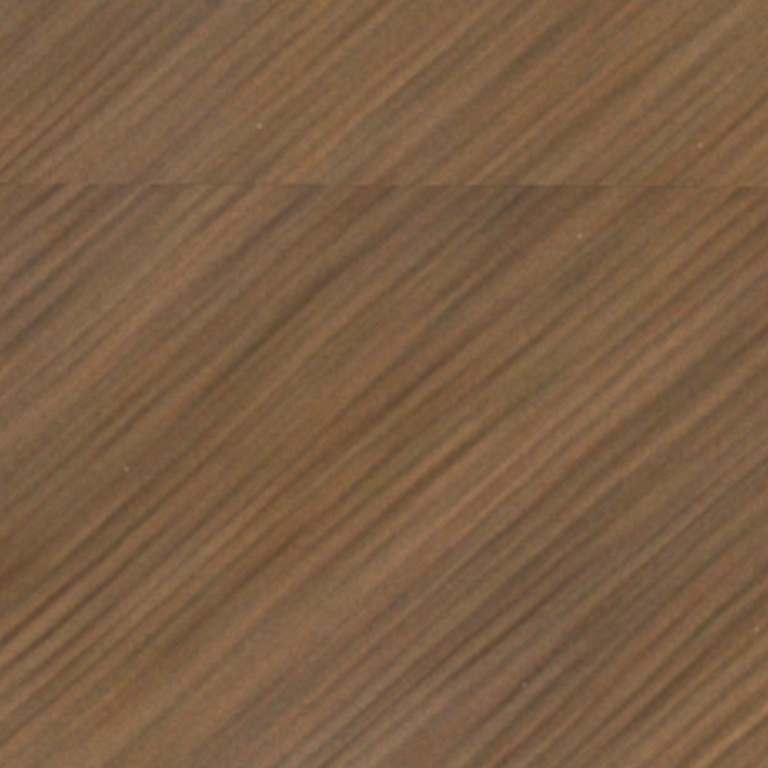
Write a Shadertoy shader that draws this texture.

```glsl
// Brown wooden planks with dense diagonal grain, a faint seam and hazy sheen.
#define GRAIN_ANGLE 0.72
#define SEAM_HEIGHT 0.759
#define STRIPE_COUNT 36.0
#define GRAIN_CONTRAST 0.21
#define WARM_SHIFT 0.027
#define HAZE_AMOUNT 0.22
#define SPECKLE 0.034
#define MOTTLE 0.016
#define WOOD_COLOR vec3(0.484, 0.369, 0.266)
#define HAZE_COLOR vec3(0.53, 0.44, 0.37)

float hash(vec2 p) {
    vec3 q = fract(vec3(p.xyx) * 0.1031);
    q += dot(q, q.yzx + 33.33);
    return fract((q.x + q.y) * q.z);
}

// Smooth value noise in the range -1 to 1
float noise(vec2 p) {
    vec2 cell = floor(p), f = fract(p);
    f = f * f * f * (f * (f * 6.0 - 15.0) + 10.0);
    float low = mix(hash(cell), hash(cell + vec2(1, 0)), f.x);
    float high = mix(hash(cell + vec2(0, 1)), hash(cell + vec2(1, 1)), f.x);
    return mix(low, high, f.y) * 2.0 - 1.0;
}

float cloud(vec2 p) {
    return 0.6 * noise(p) + 0.3 * noise(p * 2.1 + 17.0) + 0.15 * noise(p * 4.3 + 41.0);
}

// Streaks along x: broad bands, wavering stripes and fine fibres
float grain(vec2 p) {
    float bands = noise(p * vec2(1.3, 9.0) + 60.0);
    float phase = p.y * STRIPE_COUNT + 0.6 * noise(p * vec2(1.5, 13.0) + 30.0);
    float strength = 0.65 + 0.35 * noise(p * vec2(2.2, 11.0) + 80.0);
    float wave = sin(6.2832 * phase);
    float stripes = (wave + 0.3 * sin(12.5664 * phase + 0.8)) * strength;
    float streaks = noise(p * vec2(3.0, 55.0) + 120.0);
    float fibres = noise(p * vec2(7.0, 105.0) + 150.0);
    return 0.27 * bands + 0.37 * stripes + 0.36 * streaks + 0.36 * fibres;
}

void mainImage(out vec4 fragColor, in vec2 fragCoord) {
    vec2 uv = fragCoord / iResolution.y;
    float pixel = 1.0 / iResolution.y;

    // Plank layout and grain axes with a slight bend
    float seamDistance = uv.y - SEAM_HEIGHT - 0.004 * (0.5 - uv.x);
    float upper = smoothstep(-0.0015 - pixel, 0.0015 + pixel, seamDistance);
    float c = cos(GRAIN_ANGLE), s = sin(GRAIN_ANGLE);
    vec2 along = vec2(c * uv.x + s * uv.y, c * uv.y - s * uv.x);
    along.y += 0.008 * noise(uv * 1.8 + 5.0) + 0.0014 * noise(along * vec2(18.0, 40.0));

    // Each plank has its own grain; the upper one is calmer
    float lowerTone = grain(along + vec2(3.0, 4.0));
    float upperTone = 0.75 * grain(along * vec2(1.0, 1.12) + vec2(9.0, 13.0)) + 0.15;
    float tone = mix(lowerTone, upperTone, upper) + 0.14 * cloud(uv * 3.0 + 8.0);
    vec3 color = WOOD_COLOR * (1.0 + GRAIN_CONTRAST * tone);

    // Warm ochre patches against greyer ones
    float warmth = cloud(along * vec2(2.0, 5.0) + 22.0) + 0.6 * noise(uv * 2.3 + 51.0);
    warmth += 0.7 * (uv.x - 0.5) * (0.3 + uv.y) + 0.3 * noise(along * vec2(5.0, 60.0) + 90.0);
    color += WARM_SHIFT * warmth * vec3(0.4, 0.0, -0.8);

    // Reddish and olive threads follow the grain
    float thread = noise(along * vec2(6.0, 75.0) + 200.0);
    color += 0.010 * thread * vec3(1.0, -0.5, -0.2);

    // Pale worn haze, mostly toward the left
    float haze = smoothstep(0.0, 0.9, cloud(uv * vec2(4.0, 5.0) + 71.0) + 0.3 - 0.7 * uv.x);
    color = mix(color, HAZE_COLOR, HAZE_AMOUNT * haze);

    // Faint broken seam
    float seam = exp(-pow(seamDistance / 0.0025, 2.0));
    color *= 1.0 - 0.05 * seam * smoothstep(-0.3, 0.7, noise(vec2(uv.x * 18.0, 3.0)));
    color *= 1.0 - 0.05 * (1.0 - upper) * exp(seamDistance * 14.0);

    // Soft speckle and colour mottling
    float speck = noise(uv * 230.0) + 0.7 * noise(uv * 125.0 + 7.0);
    color *= 1.0 + SPECKLE * speck;
    vec3 mottle = vec3(noise(uv * 120.0 + 31.0), noise(uv * 140.0 + 67.0), noise(uv * 110.0 + 99.0));
    color += MOTTLE * mottle * vec3(1.0, 0.6, 1.0);

    // Rare tiny pale flecks
    vec2 cell = floor(uv * 14.0);
    vec2 center = 0.2 + 0.6 * vec2(hash(cell + 11.0), hash(cell + 23.0));
    float fleck = 1.0 - smoothstep(0.02, 0.08, length(fract(uv * 14.0) - center));
    color += 0.08 * fleck * step(0.95, hash(cell + 47.0)) * vec3(0.9, 1.0, 1.1);

    fragColor = vec4(clamp(color, 0.0, 1.0), 1.0);
}
```
